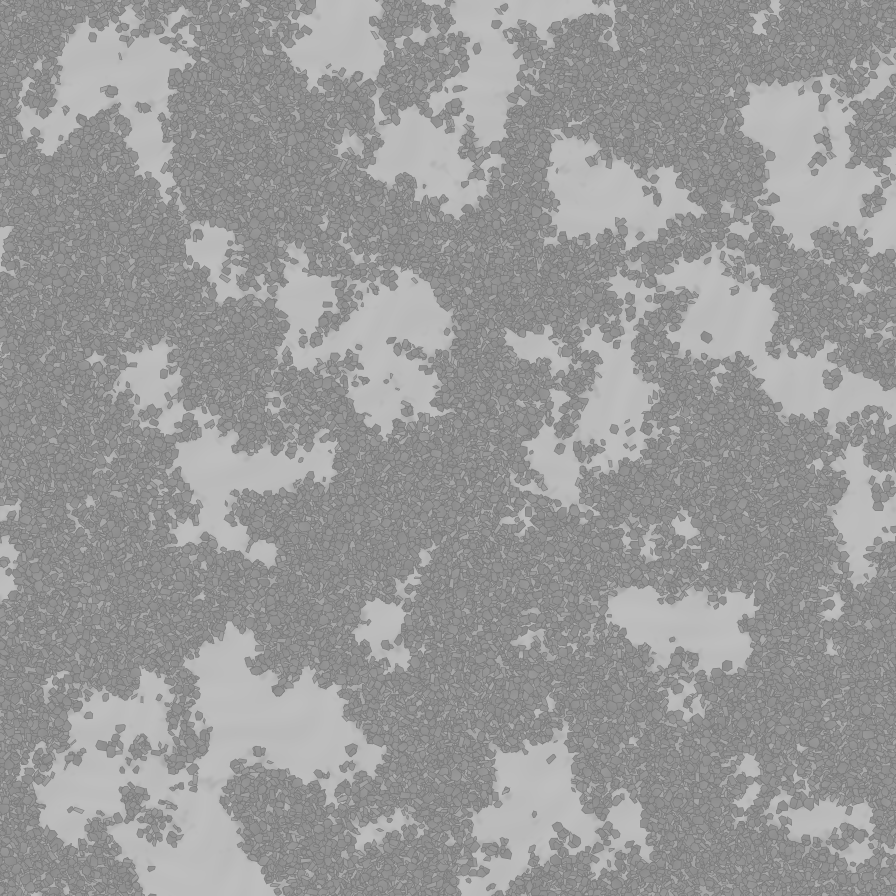
Write a Shadertoy shader that draws this texture.

```glsl
#define CELL 0.0133
#define LAYERS 8
#define PATCH_FREQ 15.0
#define PATCH_ROUGHNESS 0.70
#define BARE_LEVEL -0.74
#define DENSE_LEVEL 0.06
#define RIM_WIDTH 0.0014
#define GROUND_TONE 0.735
#define CREVICE_TONE 0.655
#define FACE_TONE 0.578
#define RIM_TONE 0.475

mat2 rotation(float a) {
    float c = cos(a), s = sin(a);
    return mat2(c, s, -s, c);
}

vec3 hash3(vec2 p) {
    vec3 v = fract(vec3(p.xyx) * vec3(0.1031, 0.1030, 0.0973));
    v += dot(v, v.yxz + 33.33);
    return fract((v.xxy + v.yzz) * v.zyx);
}

// Warped, layered sines: chance that a flake lies at this place
float flakeChance(vec2 uv) {
    vec2 p = uv * PATCH_FREQ + vec2(2.3, 7.1);
    mat2 turn = rotation(0.95);
    float sum = 0.0, amp = 1.0;
    for (int i = 0; i < 6; i++) {
        vec2 w = p + 1.2 * sin(p.yx * 0.73 + float(i) * 1.7 + vec2(0.0, 2.1));
        sum += amp * sin(w.x) * sin(w.y);
        p = turn * p * 1.83 + 3.7;
        amp *= PATCH_ROUGHNESS;
    }
    return smoothstep(BARE_LEVEL, DENSE_LEVEL, sum);
}

// Signed distance to an uneven, flattened hexagon
float flakeDistance(vec2 q, float radius, float aspect, float seed) {
    float d = -1.0;
    for (int k = 0; k < 6; k++) {
        float uneven = fract(seed * 17.3 + float(k) * 0.618);
        float a = (float(k) + 0.5 * uneven) * 1.0472;
        vec2 n = vec2(cos(a), sin(a));
        float reach = radius * length(n * vec2(1.0, aspect));
        d = max(d, dot(q, n) - reach * (0.8 + 0.3 * uneven));
    }
    return d;
}

// Faint, soft slanted ripples on the bare ground
float groundTone(vec2 uv) {
    vec2 p = rotation(-0.6) * uv;
    p += 0.012 * sin(p.yx * 31.0 + vec2(0.0, 1.3));
    float ripple = sin(p.x * 37.0 + 2.0 * sin(p.y * 53.0))
                 + 0.8 * sin(p.y * 148.0 + 3.0 * sin(p.x * 39.0));
    return mix(GROUND_TONE, CREVICE_TONE, flakeChance(uv)) + 0.006 * ripple;
}

void mainImage(out vec4 fragColor, in vec2 fragCoord) {
    vec2 uv = fragCoord / iResolution.y;
    float pixel = 1.0 / iResolution.y;
    float tone = groundTone(uv);

    // Stack jittered, turned grids of flakes from bottom to top
    for (int layer = 0; layer < LAYERS; layer++) {
        float level = float(layer);
        mat2 turn = rotation(level * 0.9 + 0.3);
        vec2 p = turn * uv / CELL + level * vec2(37.37, 61.73) + 200.0;
        vec2 base = floor(p - 0.5);
        for (int j = 0; j < 4; j++) {
            vec2 cell = base + vec2(j & 1, j >> 1);
            vec3 place = hash3(cell + level * 113.0);
            vec3 form = hash3(cell + level * 71.0 + 517.0);
            vec2 offset = p - cell - 0.5 - (place.xy - 0.5) * 0.7;
            vec2 q = rotation(place.z * 6.2832) * offset * CELL;

            float radius = CELL * mix(0.22, 0.52, form.x);
            float aspect = mix(0.18, 1.0, form.y);
            float d = flakeDistance(q, radius, aspect, form.z);
            if (d > pixel) continue;

            vec2 center = uv - offset * turn * CELL;
            float pick = fract(form.z * 91.7 + place.x * 13.1);
            if (pick > flakeChance(center)) continue;

            // Tilted face with a dark rim; thin flakes catch more light
            float face = FACE_TONE + 0.03 * (place.y - 0.5);
            face += 0.015 * q.x / radius + 0.06 * smoothstep(0.5, 0.2, aspect);
            face -= 0.003 * (float(LAYERS - 1) - level);
            float flake = mix(RIM_TONE, face, smoothstep(0.0, RIM_WIDTH, -d));
            tone = mix(tone, flake, clamp(0.5 - d / pixel, 0.0, 1.0));
        }
    }
    fragColor = vec4(vec3(tone), 1.0);
}
```
